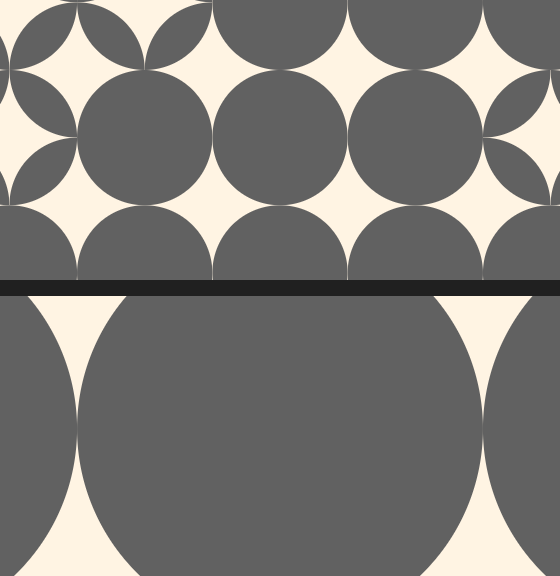
Top: the whole. Bottom: its middle third, enlarged.
Write a Shadertoy shader that draws this pattern.

```glsl
const vec3 CREAM = vec3(1.0, 0.957, 0.89);
const vec3 GREY = vec3(0.38);
const float PITCH = 0.4832;                // tile size in canvas heights
const vec2 GRID_OFFSET = vec2(0.0, 0.0085); // middle tile relative to canvas centre

float circleDistance(vec2 p, float radius) {
    return length(p) - radius;
}

// Four lenses where the tile's circle overlaps circles on its corners
float petalDistance(vec2 p, float radius) {
    return max(circleDistance(p, radius), circleDistance(abs(p) - radius, radius));
}

// Petal tiles step diagonally at upper left, with one at the right end of the middle row
bool isPetalTile(vec2 tile) {
    return abs(tile.x) + tile.y > 1.5 && tile.x * tile.y < 0.5;
}

float tileDistance(vec2 p, vec2 tile) {
    return isPetalTile(tile) ? petalDistance(p, 0.5) : circleDistance(p, 0.5);
}

float coverage(float distance, float pixel) {
    return clamp(0.5 - distance / pixel, 0.0, 1.0);
}

void mainImage(out vec4 fragColor, in vec2 fragCoord) {
    // Square grid centred on the middle tile
    vec2 position = (fragCoord - 0.5 * iResolution.xy) / iResolution.y;
    vec2 grid = (position - GRID_OFFSET) / PITCH;
    vec2 tile = floor(grid + 0.5);
    float pixel = 1.0 / (iResolution.y * PITCH);

    float ink = coverage(tileDistance(grid - tile, tile), pixel);
    fragColor = vec4(mix(CREAM, GREY, ink), 1.0);
}
```
